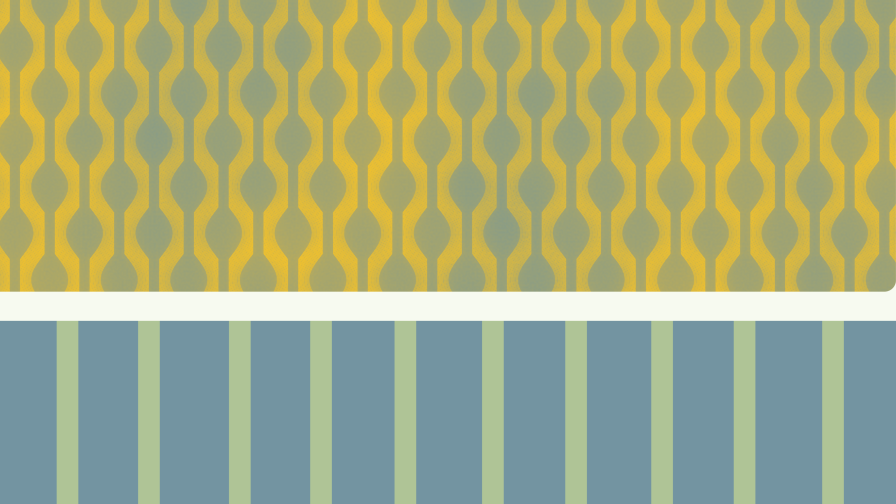
Reproduce this pattern procedurally as a Shadertoy shader.

```glsl
const float TAU = 6.2831853;

// Layout, in canvas heights
const float PANEL_BOTTOM = 0.4213;
const float BAND_BOTTOM = 0.3634;
const float CORNER_RADIUS = 0.023;
const float RIBBON_SPACING = 0.069;
const float RIBBON_START = 0.1331;
const float RIBBON_HALF_BOX = 0.0243;
const float RIBBON_SWING = 0.0225;
const float RIBBON_HALF_WIDTH = 0.0205;
const float WAVE_PERIOD = 0.185;
const float WAVE_TOP = 0.9074;
const float STRANDS = 4.0;
const float STRIPE_SPACING = 0.1685;
const float STRIPE_START = 0.1354;
const float STRIPE_HALF = 0.0215;

// Colours
const vec3 BLUE = vec3(0.45, 0.58, 0.63);
const vec3 SAGE = vec3(0.685, 0.77, 0.59);
const vec3 CREAM = vec3(0.97, 0.98, 0.94);
const vec3 TEAL = vec3(0.50, 0.60, 0.56);
const vec3 OLIVE = vec3(0.72, 0.67, 0.36);
const vec3 GOLD = vec3(0.95, 0.76, 0.17);

vec2 hashGradient(vec2 cell) {
    float h = fract(sin(dot(cell, vec2(127.1, 311.7))) * 43758.5);
    return vec2(cos(TAU * h), sin(TAU * h));
}

float gradientNoise(vec2 p) {
    vec2 i = floor(p), f = fract(p);
    vec2 w = f * f * (3.0 - 2.0 * f);
    vec2 e = vec2(1.0, 0.0);
    float a = dot(hashGradient(i), f);
    float b = dot(hashGradient(i + e.xy), f - e.xy);
    float c = dot(hashGradient(i + e.yx), f - e.yx);
    float d = dot(hashGradient(i + e.xx), f - e.xx);
    return mix(mix(a, b, w.x), mix(c, d, w.x), w.y);
}

float glow(vec2 p, vec2 centre, float size) {
    vec2 d = (p - centre) / size;
    return exp(-dot(d, d));
}

// Broad drift between cool and warm paper
float warmth(vec2 p) {
    float w = 0.52 + 0.24 * cos(TAU * (p.x - 0.05) / 0.66);
    w += 0.45 * glow(p, vec2(1.72, 0.66), 0.16);
    w += 0.45 * glow(p, vec2(0.47, 0.48), 0.13);
    w -= 0.12 * glow(p, vec2(0.53, 0.80), 0.14);
    return clamp(w + 0.35 * gradientNoise(p * 6.0), 0.0, 1.0);
}

vec3 ribbonPanel(vec2 p, float aa) {
    float index = floor((p.x - RIBBON_START) / RIBBON_SPACING + 0.5);
    float x = p.x - RIBBON_START - index * RIBBON_SPACING;
    float side = mod(index, 2.0) < 0.5 ? -1.0 : 1.0;
    float sway = side * cos(TAU * (p.y - WAVE_TOP) / WAVE_PERIOD);
    float wave = RIBBON_SWING * sway;

    // Wavy band cut flat at both sides of its column
    float left = max(wave - RIBBON_HALF_WIDTH, -RIBBON_HALF_BOX);
    float right = min(wave + RIBBON_HALF_WIDTH, RIBBON_HALF_BOX);
    float inside = min(x - left, right - x);
    float cover = smoothstep(-aa, aa, inside);

    // Fine strands follow the wave
    float across = (x - wave) / RIBBON_HALF_WIDTH;
    float strand = abs(fract(across * STRANDS) - 0.5);
    float groove = smoothstep(0.36, 0.5, strand);
    float shade = 0.76 + 0.24 * across * sway - 0.16 * groove;

    float warm = warmth(p);
    float grain = gradientNoise(p * 220.0);
    float halo = exp(-max(-inside, 0.0) / 0.012);
    float tint = 0.1 + 0.75 * warm + 0.18 * halo + 0.12 * grain;
    vec3 paper = mix(TEAL, OLIVE, clamp(tint, 0.0, 1.0));
    float ink = cover * clamp(shade * (0.55 + 0.6 * warm) + 0.08 * grain, 0.0, 1.0);
    return mix(paper, GOLD, ink);
}

vec3 stripePanel(vec2 p, float aa) {
    float index = floor((p.x - STRIPE_START) / STRIPE_SPACING + 0.5);
    // Slightly uneven stripe placement
    float drift = -0.0025 - 0.003 * sin(1.885 * index + 0.26)
                + 0.0037 * cos(2.513 * index + 1.06);
    float x = p.x - STRIPE_START - index * STRIPE_SPACING - drift;
    return mix(BLUE, SAGE, smoothstep(aa, -aa, abs(x) - STRIPE_HALF));
}

void mainImage(out vec4 fragColor, in vec2 fragCoord) {
    vec2 p = fragCoord / iResolution.y;
    float aa = 0.7 / iResolution.y;
    float width = iResolution.x / iResolution.y;

    vec3 colour = mix(stripePanel(p, aa), CREAM, smoothstep(-aa, aa, p.y - BAND_BOTTOM));

    // Upper panel with a rounded lower right corner
    vec2 q = vec2(p.x - width, PANEL_BOTTOM - p.y) + CORNER_RADIUS;
    float edge = length(max(q, 0.0)) + min(max(q.x, q.y), 0.0) - CORNER_RADIUS;
    colour = mix(colour, ribbonPanel(p, aa), smoothstep(aa, -aa, edge));

    fragColor = vec4(colour, 1.0);
}
```
